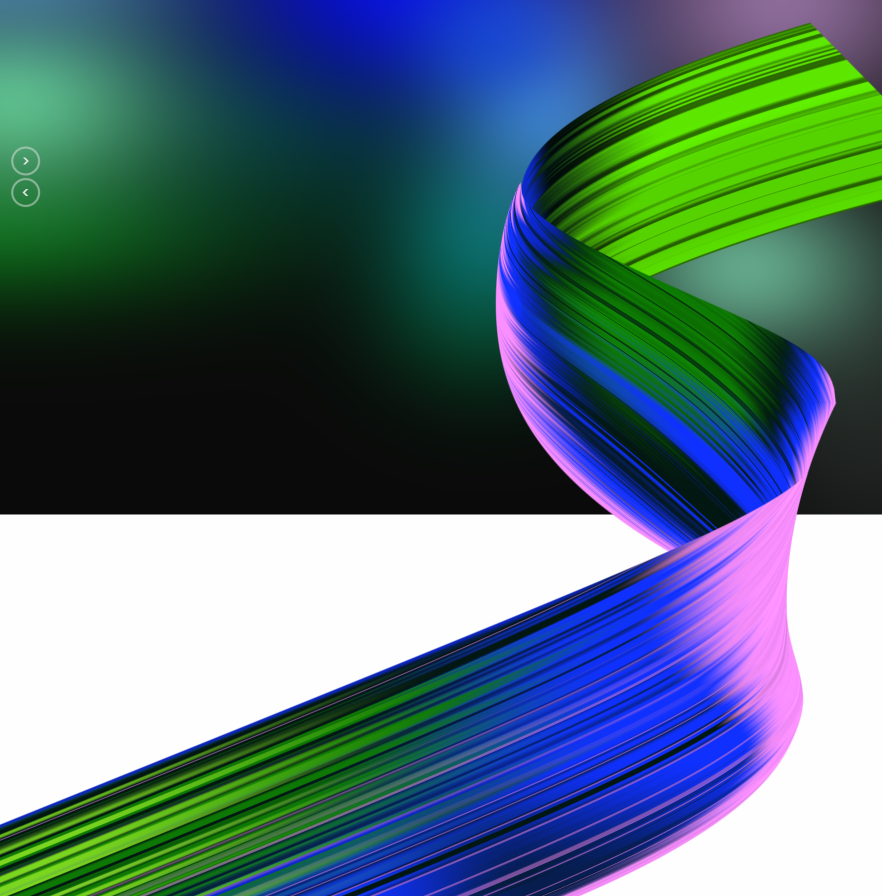
This background is drawn by a WebGL 2 fragment shader. Its source:

```glsl
#version 300 es
precision highp float;
// A twisting ribbon of fine strands in lime, blue and pink, over a dark
// field of soft glows and a white lower panel. Three ribbon folds are cut by
// edge curves; each carries a strand coordinate that feeds 1D noise.
#define CANVAS vec2(7.56, 7.68)
#define HORIZON 4.41
#define INK vec3(0.01, 0.09, 0.07)
#define GREEN vec3(0.05, 0.47, 0.01)
#define LIME vec3(0.37, 0.92, 0.0)
#define BLUE vec3(0.06, 0.19, 1.0)
#define PINK vec3(0.98, 0.56, 1.0)
#define PAPER vec3(0.995)

uniform vec2 u_resolution;
out vec4 fragColor;

float hash(float n) { return fract(sin(n * 127.1 + 3.7) * 4375.85); }

float noise(float x) {
  float i = floor(x), f = x - i;
  return mix(hash(i), hash(i + 1.0), f * f * (3.0 - 2.0 * f));
}

float strands(float s) {
  return 0.4 * noise(s * 9.0) + 0.35 * noise(s * 25.0) + 0.25 * noise(s * 47.0);
}

float cover(float f) { return clamp(0.5 + f / max(fwidth(f), 1e-4), 0.0, 1.0); }
float fall(float a, float b, float x) { return 1.0 - smoothstep(a, b, x); }
float curl(float d, float w) { return exp(-sqrt(max(d, 0.0) / w)); }

// Outer silhouettes: x as a function of y (y runs downward)
float leftSide(float y) {
  float q = y - 2.6, up = max(-q, 0.0);
  return 4.25 + q * q * (0.181 + 0.069 * q) + 0.08 * up * up * up * up;
}

float rightSide(float y) {
  float q = y - 5.2, low = max(q - 0.74, 0.0), bump = (q - 0.65) / 0.35;
  return 6.74 + 0.14 * q * q - 0.87 * low * low + 0.07 * exp(-bump * bump);
}

vec3 glow(vec3 c, vec2 p, vec2 center, vec2 radius, vec3 tint, float power) {
  vec2 q = (p - center) / radius;
  return mix(c, tint, power * exp(-dot(q, q)));
}

vec3 backdrop(vec2 p) {
  vec3 c = vec3(0.038);
  c = glow(c, p, vec2(0.0, 1.9), vec2(2.1, 0.72), vec3(0.03, 0.42, 0.07), 0.9);
  c = glow(c, p, vec2(2.3, 1.1), vec2(1.6, 0.9), vec3(0.02, 0.25, 0.18), 0.8);
  c = glow(c, p, vec2(4.1, 2.7), vec2(0.9, 0.75), vec3(0.02, 0.23, 0.06), 0.7);
  c = glow(c, p, vec2(0.1, 0.85), vec2(1.4, 0.85), vec3(0.38, 0.78, 0.56), 0.95);
  c = glow(c, p, vec2(0.0, -0.3), vec2(1.8, 0.7), vec3(0.32, 0.55, 0.72), 0.85);
  c = glow(c, p, vec2(3.5, -0.2), vec2(1.6, 1.05), vec3(0.03, 0.06, 0.87), 1.0);
  c = glow(c, p, vec2(4.15, 2.05), vec2(0.85, 0.9), vec3(0.02, 0.43, 0.4), 0.9);
  c = glow(c, p, vec2(4.7, 0.95), vec2(0.85, 0.9), vec3(0.26, 0.58, 0.87), 0.85);
  c = glow(c, p, vec2(4.3, 0.3), vec2(0.7, 0.55), vec3(0.06, 0.27, 0.88), 0.7);
  c = glow(c, p, vec2(6.7, 0.0), vec2(1.4, 1.1), vec3(0.55, 0.42, 0.6), 1.0);
  c = glow(c, p, vec2(7.5, 3.3), vec2(1.2, 1.5), vec3(0.15, 0.17, 0.16), 0.9);
  c = glow(c, p, vec2(6.4, 2.3), vec2(1.1, 0.75), vec3(0.4, 0.68, 0.56), 0.95);
  // Two small ringed arrows
  for (int i = 0; i < 2; i++) {
    vec2 q = p - vec2(0.22, 1.38 + 0.27 * float(i));
    float ring = fall(0.004, 0.014, abs(length(q) - 0.115));
    float side = i == 0 ? q.x : -q.x;
    float arrow = fall(0.004, 0.016, abs(abs(q.y) + side - 0.017)) * step(abs(q.y), 0.032);
    c = mix(c, vec3(0.9), max(ring * 0.5, arrow));
  }
  return mix(c, PAPER, cover(p.y - HORIZON));
}

// Upper fold: lime, dimming toward the turn on the left
vec3 upperFold(vec3 c, vec2 p) {
  float e = max(p.x - 4.47, 0.0);
  float s = p.y - 1.65 + 0.925 * sqrt(e);
  float n = strands(s * 1.2 + 20.0);
  vec3 k = mix(INK, LIME, smoothstep(0.1, 1.4, e + (n - 0.5) * 0.9 + 0.25 * s));
  k *= mix(0.45, 1.0, smoothstep(0.25, 0.46, n)) * (0.85 + 0.2 * noise(s * 6.0));
  k = mix(k, BLUE, 0.8 * fall(0.0, 0.22, e + (n - 0.5) * 0.2));
  float cut = p.y - 0.2 - 1.016 * (p.x - 6.95);
  return mix(c, k, cover(s) * cover(1.7 - s) * cover(cut) * cover(p.x - 4.47));
}

// Middle fold: inner green face between two blue and pink turns
vec3 middleFold(vec3 c, vec2 p) {
  float e = max(p.x - 4.47, 0.0);
  float top = 1.62 + 0.46 * sqrt(e) + 0.22 * e + 0.48 * curl(7.16 - p.x, 0.17)
            + 8.0 * min(p.x - 4.47, 0.0);
  float d = p.x - leftSide(p.y), r = rightSide(max(p.y, 3.45)) - p.x, h = p.y - top;
  float slope = mix(0.45, 0.8, smoothstep(2.0, 4.5, p.y));
  float s = p.y - slope * (p.x - 5.6) + 0.9 * curl(d, 0.3) - 0.6 * curl(r, 0.25);
  float n = strands(s + 40.0), j = n - 0.5;
  vec3 k = mix(INK, GREEN, smoothstep(0.25, 1.1, d + j * 0.5) * smoothstep(0.35, 0.95, r + j * 0.4));
  k *= 0.75 + 0.5 * n;
  vec3 threads = mix(INK, BLUE, smoothstep(0.4, 0.65, n));
  k = mix(k, threads, smoothstep(0.75, 1.5, h + j * 0.9));
  k = mix(k, BLUE * (0.6 + 0.6 * n), fall(0.15, 0.65, d + j * 0.7));
  k = mix(k, BLUE, fall(0.15, 0.5, r + j * 0.3));
  k = mix(k, INK, 0.7 * fall(0.03, 0.09, abs(noise(s * 13.0) - 0.5)));
  float rim = mix(0.15, 0.4, smoothstep(2.0, 3.8, p.y));
  k = mix(k, PINK, fall(0.02, rim, d + j * 0.35));
  k = mix(k, PINK, fall(0.0, 0.2, r + j * 0.15));
  return mix(c, k, cover(h) * cover(d) * cover(r));
}

// Lower fold: pink turn, blue shoulder, green strands running left
vec3 lowerFold(vec3 c, vec2 p) {
  float top = 7.07 - 0.402 * p.x - 0.74 * curl(7.16 - p.x, 0.17);
  float d = rightSide(p.y) - p.x, h = p.y - top;
  float s = p.y + 0.402 * p.x + 1.1 * curl(d, 0.4);
  float n = strands(s), j = n - 0.5;
  vec3 far = mix(INK, GREEN, smoothstep(0.35, 0.55, n));
  far = mix(far, vec3(0.48, 0.84, 0.12), smoothstep(0.5, 0.75, noise(s * 21.0 + 5.0)) * fall(0.3, 4.2, p.x));
  far = mix(far, BLUE * 0.8, smoothstep(0.66, 0.82, noise(s * 17.0 + 9.0)));
  vec3 k = mix(INK, BLUE, smoothstep(0.22, 0.52, n));
  k = mix(k, far, smoothstep(1.6, 4.0, d + j * 2.0));
  k = mix(k, INK, 0.75 * smoothstep(6.5, 7.6, p.y + j * 0.8) * smoothstep(3.0, 4.6, p.x));
  k = mix(k, PINK * 0.8, 0.6 * smoothstep(0.8, 0.95, noise(s * 31.0)));
  float rim = mix(1.25, 0.3, smoothstep(5.5, 6.6, p.y));
  k = mix(k, PINK * (0.86 + 0.26 * n), fall(rim * 0.25, rim, d + j * rim * 0.9));
  k = mix(k, BLUE * 0.75, fall(0.01, 0.05, h) * fall(4.5, 6.0, p.x));
  return mix(c, k, cover(h) * cover(d) * cover(7.16 - p.x));
}

void main() {
  vec3 sum = vec3(0.0);
  for (int i = 0; i < 4; i++) {
    vec2 jitter = vec2(i % 2, i / 2) * 0.5 - 0.25;
    vec2 uv = (gl_FragCoord.xy + jitter) / u_resolution;
    vec2 p = vec2(uv.x, 1.0 - uv.y) * CANVAS;
    sum += lowerFold(middleFold(upperFold(backdrop(p), p), p), p);
  }
  fragColor = vec4(sum / 4.0, 1.0);
}
```
